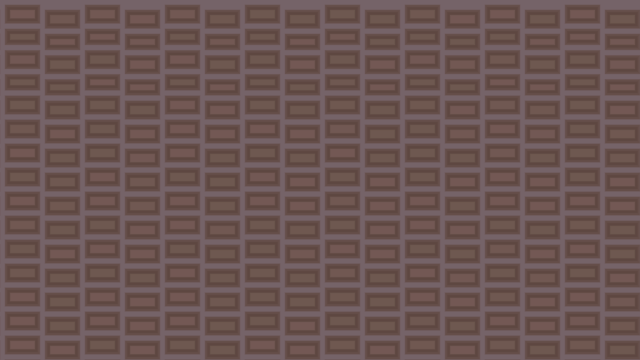
A WebGL 2 fragment shader for this pattern:

```glsl
#version 300 es
precision highp float;
// Staggered columns of bevelled brown bricks on mauve mortar.
// Each pixel finds its column and row, then layers soft box distances;
// a hash tints each face, and alternate rows near the top are flatter.

#define COLUMNS 16.0
#define ROWS 15.0
#define STAGGER 0.21      // drop of odd columns, in rows
#define TOP_MARGIN 0.09   // mortar above the first row, in rows
#define SQUEEZE 0.1075    // height lost by a flat row, in rows
#define FLAT_PAIRS 2.0    // row pairs at the top holding a flat row
#define COLUMN_SHIFT 0.0625
#define BRICK_HALF_WIDTH 0.0486
#define MORTAR 0.0150     // gap between rows, in canvas heights
#define BEVEL 0.0142      // brick edge to face, in canvas heights
#define SOFTNESS 0.0028

uniform vec2 u_resolution;
out vec4 outColor;

const vec3 MORTAR_COLOR = vec3(0.460, 0.387, 0.408);
const vec3 RIM_COLOR = vec3(0.395, 0.305, 0.285);
const vec3 GROOVE_COLOR = vec3(0.368, 0.280, 0.256);
const vec3 FACE_BROWN = vec3(0.432, 0.347, 0.312);
const vec3 FACE_RED = vec3(0.450, 0.347, 0.330);

float hash(vec2 p) {
  vec3 q = fract(vec3(p.xyx) * 0.1031);
  q += dot(q, q.yzx + 33.33);
  return fract((q.x + q.y) * q.z);
}

float boxDistance(vec2 p, vec2 halfSize) {
  vec2 d = abs(p) - halfSize;
  return length(max(d, 0.0)) + min(max(d.x, d.y), 0.0);
}

// Returns row index, position within the row and row height, in rows.
vec3 locateRow(float y) {
  float pairHeight = 2.0 - SQUEEZE;
  if (y < FLAT_PAIRS * pairHeight) {
    float pairIndex = floor(y / pairHeight);
    float within = y - pairIndex * pairHeight;
    float isFlat = step(1.0, within);
    return vec3(2.0 * pairIndex + isFlat, within - isFlat, 1.0 - SQUEEZE * isFlat);
  }
  float regular = y + FLAT_PAIRS * SQUEEZE;
  return vec3(floor(regular), fract(regular), 1.0);
}

void main() {
  vec2 uv = gl_FragCoord.xy / u_resolution;
  float aspect = u_resolution.x / u_resolution.y;

  // Column, then row counted downward from the top
  float x = uv.x * COLUMNS - COLUMN_SHIFT;
  float column = floor(x);
  float y = (1.0 - uv.y) * ROWS - TOP_MARGIN - STAGGER * mod(column, 2.0);
  vec3 row = locateRow(y);

  // Brick-centred position in canvas heights
  vec2 local = vec2((fract(x) - 0.5) * aspect / COLUMNS,
                    (row.y - 0.5 * row.z) / ROWS);
  vec2 halfSize = vec2(BRICK_HALF_WIDTH * aspect * 9.0 / 16.0,
                       0.5 * (row.z / ROWS - MORTAR));
  float edge = boxDistance(local, halfSize);
  float face = boxDistance(local, halfSize - BEVEL);
  float blur = max(SOFTNESS, 0.75 / u_resolution.y);

  // Rim, dark groove and tinted face
  float tint = smoothstep(0.35, 0.65, hash(vec2(column, row.x) + 7.0));
  vec3 faceColor = mix(FACE_BROWN, FACE_RED, tint);
  vec3 brick = mix(RIM_COLOR, GROOVE_COLOR, smoothstep(0.3, 0.6, -edge / BEVEL));
  brick = mix(brick, faceColor, smoothstep(blur, -blur, face));

  // Mortar, left clear above the first row
  float cover = smoothstep(blur, -blur, edge) * step(0.0, y);
  outColor = vec4(mix(MORTAR_COLOR, brick, cover), 1.0);
}
```
